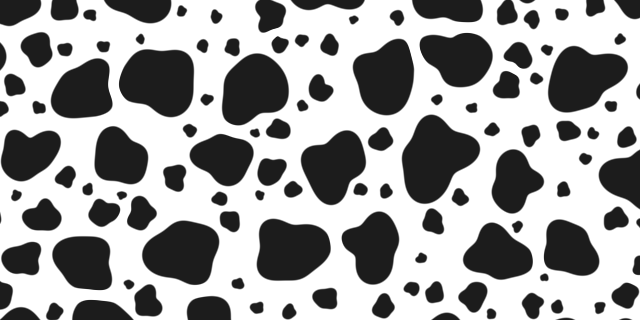
A Shadertoy shader for this pattern:

```glsl
// Cowhide print: dark lobed blobs scattered over white in three sizes.
// Big blobs sit on a jittered staggered grid (cellular F1/F2 keeps them apart);
// middle and small ones grow only where the larger ones leave clear space.

const float TAU = 6.2831853;

vec4 hash4(vec2 p) {
    vec4 q = fract(p.xyxy * vec4(0.1031, 0.1030, 0.0973, 0.1099));
    q += dot(q, q.wzxy + 33.33);
    return fract((q.xxyz + q.yzzw) * q.zywx);
}

// Vector from the k-th nearby grid spot (0..8) to p; rnd receives its hash
vec2 fromSpot(vec2 p, float size, int k, float seed, out vec4 rnd) {
    vec2 cell = size * vec2(1.07, 0.93);
    float row = floor(p.y / cell.y) + float(k / 3 - 1);
    float stagger = 0.5 * mod(row, 2.0);
    float col = floor(p.x / cell.x - stagger) + float(k % 3 - 1);
    rnd = hash4(vec2(col, row) + seed);
    return p - (vec2(col + stagger, row) + 0.5 + (rnd.xy - 0.5) * 0.4) * cell;
}

// Distance to a round shape whose radius swells in 2 to 5 lobes
float blob(vec2 p, float radius, float lobing, vec4 rnd) {
    const vec4 lobes = vec4(2.0, 3.0, 4.0, 5.0);
    vec4 phase = atan(p.y, p.x) * lobes + TAU * fract(rnd.zwxy * 7.0);
    vec4 swell = radius * lobing * mix(0.75, 1.2, rnd.w) * vec4(0.13, 0.12, 0.08, 0.04);
    float slope = dot(swell * lobes, sin(phase)) / max(length(p), 0.6 * radius);
    return (length(p) - radius - dot(swell, cos(phase))) / sqrt(1.0 + slope * slope);
}

// Keep the two smallest distances
vec2 nearestTwo(vec2 f, float d) {
    return vec2(min(f.x, d), min(f.y, max(f.x, d)));
}

// Cut a rounded channel between the nearest two blobs
float separate(vec2 f, float gap) {
    float channel = gap - (f.y - f.x);
    float blend = max(0.02 - abs(f.x - channel), 0.0);
    return max(f.x, channel) + blend * blend / 0.08;
}

float bigBlobs(vec2 p) {
    vec2 f = vec2(1.0);
    vec4 rnd;
    for (int k = 0; k < 9; k++) {
        vec2 q = fromSpot(p, 0.3, k, 11.0, rnd);
        f = nearestTwo(f, blob(q, mix(0.078, 0.117, rnd.z), 1.0, rnd));
    }
    return separate(f, 0.03);
}

float middleBlobs(vec2 p) {
    vec2 f = vec2(1.0);
    vec4 rnd;
    for (int k = 0; k < 9; k++) {
        vec2 q = fromSpot(p, 0.14, k, 47.0, rnd);
        if (length(q) > 0.12) continue;
        float radius = min(mix(0.028, 0.056, rnd.z), bigBlobs(p - q) - 0.025);
        if (radius > 0.022) f = nearestTwo(f, blob(q, radius, 0.85, rnd));
    }
    return separate(f, 0.024);
}

float smallBlobs(vec2 p) {
    float d = 1.0;
    vec4 rnd;
    for (int k = 0; k < 9; k++) {
        vec2 q = fromSpot(p, 0.1, k, 83.0, rnd);
        if (length(q) > 0.06) continue;
        float room = min(bigBlobs(p - q), middleBlobs(p - q)) - 0.02;
        float radius = min(mix(0.015, 0.026, rnd.z), room);
        if (radius > 0.012) d = min(d, blob(q, radius, 0.7, rnd));
    }
    return d;
}

void mainImage(out vec4 fragColor, in vec2 fragCoord) {
    vec2 p = fragCoord / iResolution.y + 3.0;
    float d = min(min(bigBlobs(p), middleBlobs(p)), smallBlobs(p));

    // Soft edge about two pixels wide
    float edge = 1.0 / iResolution.y;
    vec3 hide = mix(vec3(0.11), vec3(1.0), smoothstep(-edge, edge, d));
    fragColor = vec4(hide, 1.0);
}
```
